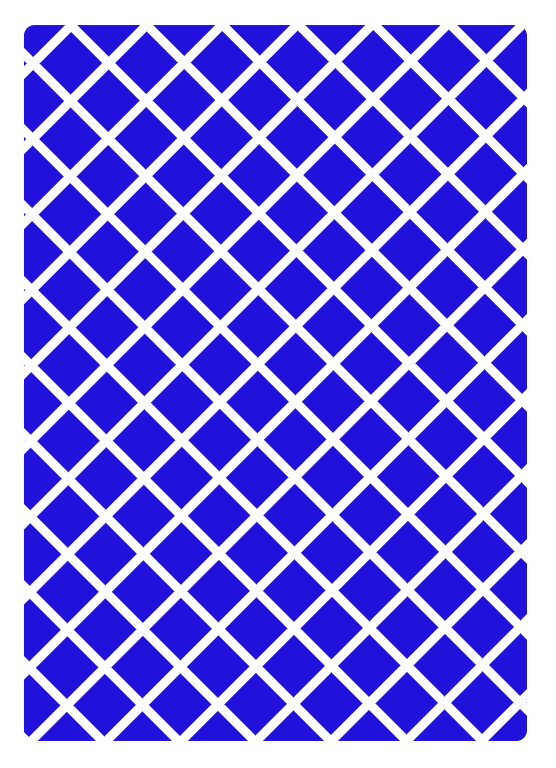
This pattern is drawn by a WebGL 2 fragment shader. Its source:

```glsl
#version 300 es
precision highp float;

uniform vec2 u_resolution;
out vec4 outColor;

// Signed distance to a rounded rectangle centred at the origin
float roundedBox(vec2 p, vec2 halfSize, float radius) {
    vec2 q = abs(p) - halfSize + radius;
    return length(max(q, 0.0)) + min(max(q.x, q.y), 0.0) - radius;
}

// Signed distance to the nearest tile of a diagonal lattice
float diamondTiles(vec2 p, float lineWidth) {
    vec2 diagonal = vec2(p.x + p.y, p.x - p.y) * 0.70711;
    vec2 period = vec2(0.0700, 0.0691);
    vec2 cell = (fract(diagonal / period + 0.5) - 0.5) * period;
    vec2 edge = abs(cell) - 0.5 * (period - lineWidth);
    return max(edge.x, edge.y);
}

void main() {
    vec2 p = gl_FragCoord.xy / u_resolution.y;
    float pixel = 1.0 / u_resolution.y;

    // Tiles clipped by the card panel
    float tiles = diamondTiles(p - vec2(0.0924, 0.9176), 0.0119);
    float panel = roundedBox(p - vec2(0.3587, 0.5013), vec2(0.3275, 0.4661), 0.014);
    float ink = clamp(0.5 - max(tiles, panel) / pixel, 0.0, 1.0);

    vec3 paper = vec3(1.0);
    vec3 blue = vec3(0.13, 0.07, 0.86);
    outColor = vec4(mix(paper, blue, ink), 1.0);
}
```
